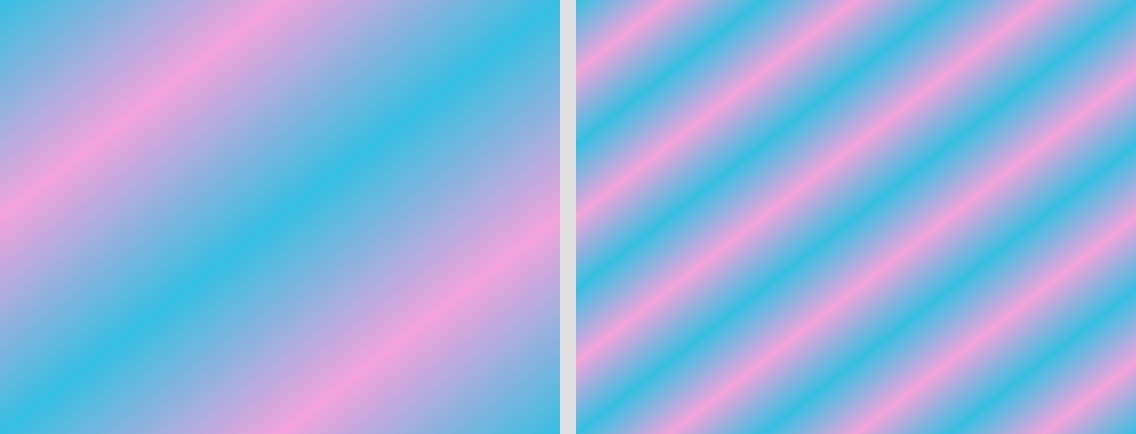
Left: one tile. Right: repeated 3 by 3.
Reproduce this background procedurally as a WebGL 1 fragment shader.

```glsl
precision highp float;

// Soft diagonal bands that fade linearly from sky blue to pink and back.
// A triangle wave runs along x - y, one whole period across and one down,
// so the blue crest follows the rising diagonal and every edge tiles.

uniform vec2 u_resolution;

// 0 at whole numbers, 1 halfway between them
float triangleWave(float phase) {
    return 1.0 - abs(2.0 * fract(phase) - 1.0);
}

void main() {
    vec2 uv = gl_FragCoord.xy / u_resolution;

    vec3 skyBlue = vec3(0.208, 0.753, 0.88);
    vec3 pink = vec3(0.95, 0.64, 0.858);

    // Blue along the diagonal, pink half a period away on either side
    float blend = triangleWave(uv.x - uv.y);
    gl_FragColor = vec4(mix(skyBlue, pink, blend), 1.0);
}
```
